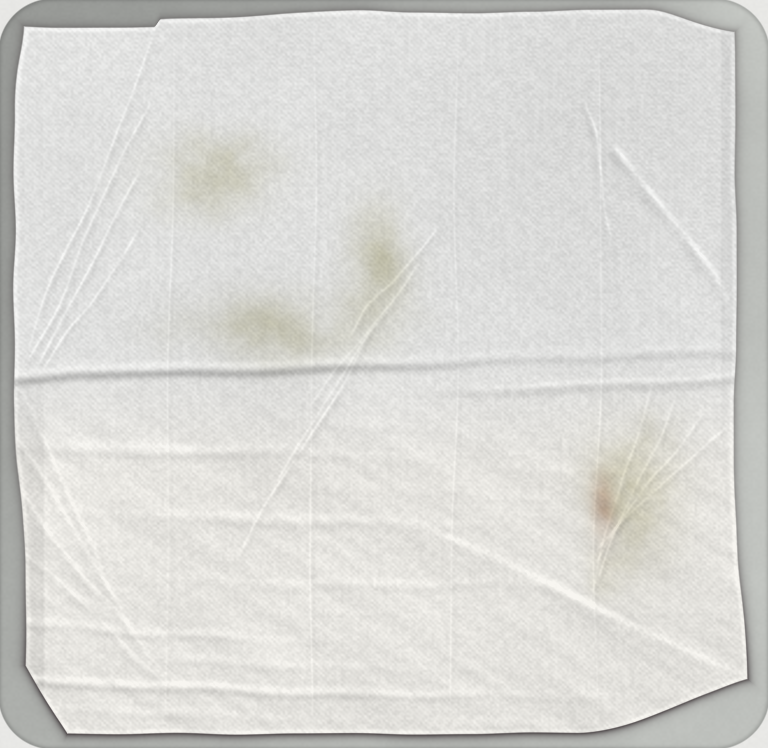
This texture is drawn by a Shadertoy shader. Its source:

```glsl
// Creased white cloth with faint olive stains, lying on a grey scanner bed.
const vec3 WARM_TINT = vec3(1.007, 1.0, 0.979);
const vec3 COOL_TINT = vec3(0.998, 1.0, 0.995);
const vec3 BED_GREY = vec3(0.70, 0.71, 0.695);
const vec3 BED_WHITE = vec3(0.91, 0.91, 0.90);
const vec3 SHADOW = vec3(0.23, 0.20, 0.21);
const vec3 OLIVE = vec3(0.86, 0.85, 0.76);
const vec3 ROSE = vec3(0.88, 0.79, 0.75);
const float BASE_LIGHT = 0.865;
const float GRAIN = 0.085;
const float TWILL_FREQ = 840.0;
const float FOLD_FREQ = 25.0;
const float FOLD_DEPTH = 0.075;
const float CREASE_DEPTH = 0.075;

float hash(vec2 p) {
    return fract(sin(dot(p, vec2(127.1, 311.7))) * 43758.5453);
}

float noise(vec2 p) {
    vec2 i = floor(p), f = fract(p), e = vec2(0, 1);
    f = f * f * (3.0 - 2.0 * f);
    return mix(mix(hash(i), hash(i + e.yx), f.x),
               mix(hash(i + e), hash(i + e.yy), f.x), f.y);
}

float fbm(vec2 p) {
    float sum = 0.0, amp = 0.5;
    for (int i = 0; i < 4; i++) {
        sum += amp * noise(p);
        p = p * 2.03 + 7.1;
        amp *= 0.5;
    }
    return sum;
}

float bell(float x) { return exp(-x * x); }

float fall(float a, float b, float x) { return 1.0 - smoothstep(a, b, x); }

// Bright ridge with a soft shadow on its right-hand side.
float crease(vec2 p, vec2 a, vec2 b, float w) {
    vec2 dir = normalize(b - a), q = p - a;
    float t = dot(q, dir) / length(b - a);
    float seed = a.x * 51.0 + b.y * 37.0;
    float s = dot(q, vec2(dir.y, -dir.x)) + 0.012 * (noise(vec2(t * 4.0, seed)) - 0.5);
    float fade = smoothstep(0.0, 0.08, t) * fall(0.85, 1.0, t);
    fade *= 0.35 + 0.9 * noise(vec2(t * 9.0, seed + 5.0));
    return fade * (bell(s / w) - 0.45 * bell(s / w * 0.5 - 1.2));
}

// Positive inside the cloth outline.
float clothInside(vec2 p) {
    float x = p.x, y = p.y;
    float left = 0.018 + 0.015 * smoothstep(0.85, 0.97, y)
        + 0.014 * fall(0.25, 0.48, y) + 0.6 * max(0.0, 0.11 - y);
    float right = 0.957 + 0.018 * fall(0.08, 0.35, y);
    float top = 0.963 + 0.01 * smoothstep(0.2, 0.21, x)
        + 0.012 * smoothstep(0.2, 0.5, x) - 0.028 * smoothstep(0.84, 0.97, x);
    float bottom = 0.018 + 0.075 * smoothstep(0.75, 1.0, x);
    float d = min(min(x - left, right - x), min(top - y, y - bottom));
    return d + 0.007 * (noise(p * 13.0) - 0.5);
}

float stain(vec2 p, vec2 c, vec2 r) {
    vec2 q = (p - c) / r + 1.2 * (fbm(p * 14.0) - 0.5);
    return exp(-dot(q, q)) * (0.4 + 1.1 * fbm(p * 28.0));
}

// Rows of wrinkles across the lower left.
float rowFolds(vec2 p) {
    float warp = 0.06 * noise(p * vec2(2.5, 4.0)) + 0.012 * noise(p * 11.0);
    float t = (p.y + warp) * FOLD_FREQ, row = floor(t), f = t - row;
    float strength = smoothstep(0.2, 0.8, noise(vec2(p.x * 3.5 + row * 7.3, row)));
    strength *= fall(0.36, 0.5, p.y) * (1.0 - 0.85 * smoothstep(0.3, 0.9, p.x + p.y * 0.6));
    return strength * (bell((f - 0.62) / 0.15) - 0.85 * bell((f - 0.36) / 0.13));
}

// Two long horizontal folds through the middle.
float middleFolds(vec2 p) {
    float bend = 0.008 * (noise(vec2(p.x * 9.0, 3.0)) - 0.5);
    float s = p.y - 0.502 - 0.036 * p.x - bend;
    float u = p.y - 0.452 - 0.048 * p.x + bend;
    float first = 0.055 * bell(s / 0.006) - 0.16 * bell((s + 0.011) / 0.006);
    float second = 0.05 * bell(u / 0.004) - 0.07 * bell((u + 0.009) / 0.007);
    return first * (1.0 - 0.65 * smoothstep(0.35, 0.7, p.x)) + second * smoothstep(0.48, 0.75, p.x);
}

// Fans of creases, then the single broad ones.
float creases(vec2 p) {
    float c = 0.0;
    for (float k = 0.0; k < 4.0; k++) {
        c += crease(p, vec2(0.02 + 0.012 * k, 0.5), vec2(0.21 - 0.008 * k, 0.97 - 0.09 * k), 0.002);
        c += 0.7 * crease(p, vec2(0.02, 0.5 - 0.075 * k), vec2(0.15 + 0.03 * k, 0.2 - 0.045 * k), 0.003);
        c += 0.8 * crease(p, vec2(0.77, 0.2 + 0.02 * k), vec2(0.85 + 0.035 * k, 0.5 - 0.02 * k), 0.002);
        c += 0.9 * crease(p, vec2(0.3 + 0.05 * k, 0.25 + 0.1 * k), vec2(0.49 + 0.03 * k, 0.56 + 0.05 * k), 0.002);
        c += 0.5 * crease(p, vec2(0.215 + 0.187 * k, 0.02), vec2(0.225 + 0.185 * k, 0.99), 0.0016);
    }
    c += crease(p, vec2(0.765, 0.87), vec2(0.795, 0.67), 0.002);
    c += 1.3 * crease(p, vec2(0.79, 0.81), vec2(0.96, 0.59), 0.004);
    return c + 1.1 * crease(p, vec2(0.55, 0.3), vec2(0.97, 0.09), 0.005);
}

void mainImage(out vec4 fragColor, in vec2 fragCoord) {
    vec2 p = fragCoord / iResolution.xy;
    float px = 1.0 / iResolution.y, inside = clothInside(p);
    float grain = 0.6 * noise(p * 330.0) + 0.4 * noise(p * 170.0) - 0.5;

    // Scanner bed with rounded corners and contact shadow
    float tray = length(max(abs(p - 0.5) - 0.43, 0.0)) - 0.072;
    vec3 bed = BED_GREY * (1.0 + 0.08 * p.x - 0.16 * (1.0 - p.x) * p.y);
    bed *= 1.0 + 0.12 * (fbm(p * 5.0) - 0.5) - 0.15 * bell(tray / 0.004);
    bed = mix(bed, BED_WHITE, smoothstep(-px, px, tray));
    float contact = exp(min(inside, 0.0) / 0.005) * mix(0.4, 0.95, fall(0.02, 0.3, p.y));
    bed = mix(bed, SHADOW, contact) + 0.02 * grain;

    // Broad light, folds and weave
    float lower = fall(0.35, 0.55, p.y);
    float light = BASE_LIGHT + 0.03 * fall(0.0, 0.35, p.x) + 0.022 * lower;
    light += 0.07 * (fbm(p * 4.0) - 0.47) + FOLD_DEPTH * rowFolds(p);
    light += middleFolds(p) + CREASE_DEPTH * creases(p);
    vec2 slant = vec2(p.x * 0.6 + p.y, p.x - p.y * 0.6);
    light += 0.05 * lower * (noise(slant * vec2(75.0, 7.0)) - 0.5);
    light += 0.01 * sin(TWILL_FREQ * (p.x + p.y)) + GRAIN * grain;

    // Thin side hems and bright rim
    light -= 0.06 * fall(0.055, 0.06, p.x) * lower;
    light -= 0.035 * smoothstep(0.937, 0.941, p.x) * (1.0 - lower);
    light += 0.06 * bell((inside - 0.003) / 0.003);
    vec3 cloth = min(light, 0.965) * mix(COOL_TINT, WARM_TINT, lower);

    // Stains
    float olive = stain(p, vec2(0.49, 0.64), vec2(0.035, 0.07)) + stain(p, vec2(0.82, 0.33), vec2(0.05, 0.08));
    olive += 0.8 * (stain(p, vec2(0.28, 0.77), vec2(0.07, 0.045)) + stain(p, vec2(0.36, 0.56), vec2(0.1, 0.04)));
    cloth *= mix(vec3(1), OLIVE, min(olive, 1.0));
    cloth *= mix(vec3(1), ROSE, stain(p, vec2(0.785, 0.32), vec2(0.015, 0.04)));

    fragColor = vec4(mix(bed, cloth, smoothstep(-px, px, inside)), 1.0);
}
```
